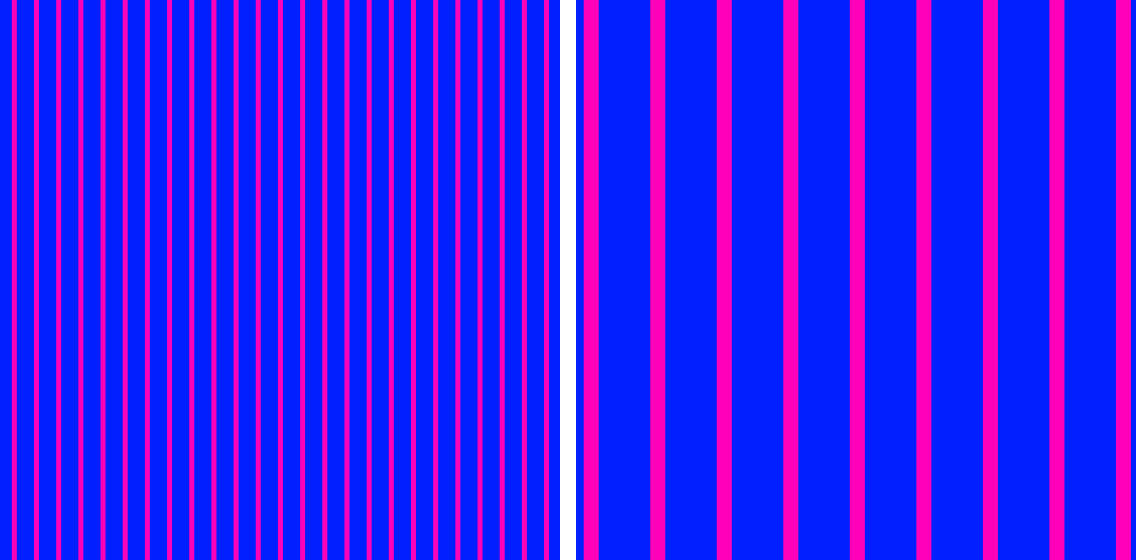
Left: the whole. Right: its middle third, enlarged.
A WebGL 2 fragment shader for this pattern:

```glsl
#version 300 es
precision highp float;
// Thin vertical magenta stripes on a flat blue ground, 25 across the canvas.
// Each pixel finds its distance to the nearest stripe centre by folding x
// into one period; the edge is blended over one pixel.

#define STRIPE_PERIOD 0.0396   // centre to centre, in canvas widths
#define STRIPE_SHARE  0.226    // stripe width as a share of the period
#define MIDDLE_STRIPE 0.5008   // centre of the middle stripe
#define GROUND_BLUE   vec3(0.005, 0.12, 1.0)
#define STRIPE_PINK   vec3(0.995, 0.0, 0.73)

uniform vec2 u_resolution;
out vec4 fragColor;

// Distance from x to the nearest stripe centre, in canvas widths
float distanceToStripe(float x) {
    float phase = (x - MIDDLE_STRIPE) / STRIPE_PERIOD;
    return abs(fract(phase + 0.5) - 0.5) * STRIPE_PERIOD;
}

void main() {
    float x = gl_FragCoord.x / u_resolution.x;
    float pixel = 1.0 / u_resolution.x;

    // Pixel coverage by the stripe
    float halfWidth = 0.5 * STRIPE_SHARE * STRIPE_PERIOD;
    float coverage = clamp((halfWidth - distanceToStripe(x)) / pixel + 0.5, 0.0, 1.0);

    fragColor = vec4(mix(GROUND_BLUE, STRIPE_PINK, coverage), 1.0);
}
```
